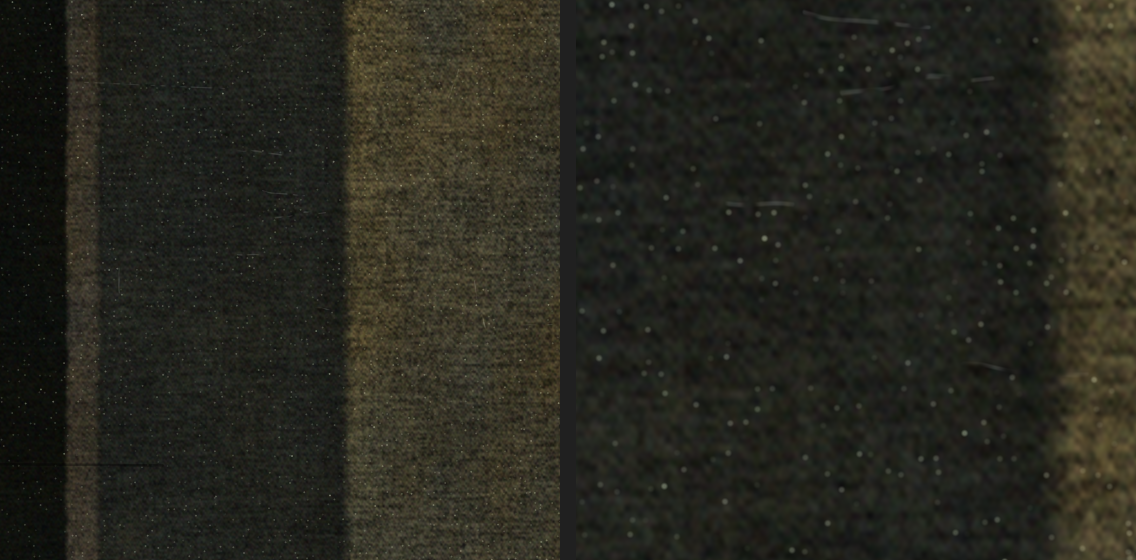
Left: the whole. Right: its middle third, enlarged.
Give the GLSL for this texture, as a three.js fragment shader.

```glsl
// Dark woven cloth with vertical bands: black, a narrow brown stripe,
// charcoal green, then wide olive brown. Soft band masks pick the dye;
// a fine twill, thread noise, lint and faint scratches give the worn surface.
varying vec2 vUv;

float hash(vec2 p) {
  vec3 q = fract(vec3(p.xyx) * 0.1031);
  q += dot(q, q.yzx + 33.33);
  return fract((q.x + q.y) * q.z);
}

float noise(vec2 p) {
  vec2 i = floor(p), f = fract(p);
  f = f * f * (3.0 - 2.0 * f);
  return mix(mix(hash(i), hash(i + vec2(1.0, 0.0)), f.x),
             mix(hash(i + vec2(0.0, 1.0)), hash(i + 1.0), f.x), f.y);
}

float fbm(vec2 p) {
  float sum = 0.0, amp = 0.5;
  for (int i = 0; i < 4; i++) {
    sum += amp * noise(p);
    p = p * 2.03 + 17.1;
    amp *= 0.5;
  }
  return sum;
}

float segment(vec2 p, vec2 a, vec2 b) {
  vec2 ap = p - a, ab = b - a;
  return length(ap - ab * clamp(dot(ap, ab) / dot(ab, ab), 0.0, 1.0));
}

// Small bright flecks of lint, scattered one per chosen cell
float lint(vec2 uv, float cells, float share) {
  vec2 p = uv * cells, id = floor(p);
  vec2 centre = 0.25 + 0.5 * vec2(hash(id + 3.7), hash(id + 71.3));
  float present = step(1.0 - share, hash(id + 19.9));
  float d = length(fract(p) - centre) / cells;
  return present * hash(id + 45.1) * (1.0 - smoothstep(0.0006, 0.0026, d));
}

void main() {
  vec2 uv = vUv;

  // Vertical dye bands with slightly wandering edges
  float x = uv.x + 0.006 * (noise(uv * vec2(30.0, 70.0)) - 0.5)
                 + 0.004 * (noise(vec2(3.0, uv.y * 6.0)) - 0.5);
  float stripe = smoothstep(0.114, 0.126, x) * (1.0 - smoothstep(0.168, 0.186, x));
  float charcoalBand = smoothstep(0.165, 0.19, x);
  float oliveBand = smoothstep(0.606, 0.634, x);
  float selvage = oliveBand * (1.0 - smoothstep(0.66, 0.74, x));

  vec3 black = vec3(0.053, 0.059, 0.043);
  vec3 charcoal = vec3(0.122, 0.128, 0.108);
  vec3 brown = vec3(0.215, 0.194, 0.150);
  vec3 olive = vec3(0.232, 0.218, 0.160);
  vec3 cloth = mix(black, charcoal, charcoalBand);
  cloth = mix(cloth, brown, stripe);
  cloth = mix(cloth, olive, oliveBand);
  cloth += selvage * vec3(0.026, 0.021, 0.006);
  cloth *= 1.0 - 0.12 * smoothstep(0.53, 0.61, x) * (1.0 - oliveBand);

  // Broad fading and a cool or rusty drift in the dye
  float fade = fbm(uv * vec2(5.0, 4.0) + 8.0) - 0.47;
  float tint = fbm(uv * vec2(9.0, 5.0) + 51.0) - 0.47;
  cloth *= 1.0 + 0.35 * fade;
  cloth += (0.02 + 0.06 * max(stripe, oliveBand)) * tint * vec3(1.0, 0.3, -0.7);

  // Twill, with weft and warp threads of uneven thickness
  float warpThreads = 190.0;
  vec2 bend = 0.7 * vec2(noise(uv * 24.0), noise(uv * 24.0 + 40.0));
  vec2 thread = uv * warpThreads + bend;
  float twill = sin(6.2832 * 0.5 * (thread.x + thread.y)) * 0.6
              + sin(6.2832 * thread.x) * sin(6.2832 * 0.5 * thread.y) * 0.4;
  float weft = noise(uv * vec2(14.0, 190.0)) - 0.5;
  float slub = noise(uv * vec2(45.0, 230.0) + 90.0) - 0.5;
  float warp = noise(uv * vec2(210.0, 20.0) + 30.0) - 0.5;
  float grain = noise(uv * 250.0 + 7.0) + noise(uv * 175.0 + 63.0) - 1.0;
  float weave = 0.10 * twill + 0.26 * weft + 0.26 * slub + 0.14 * warp + 0.42 * grain;
  cloth *= 1.0 + weave * mix(0.85, 1.0, oliveBand);
  vec3 fibre = vec3(noise(uv * 220.0 + 11.0), noise(uv * 220.0 + 87.0),
                    noise(uv * 220.0 + 143.0)) - 0.5;
  cloth += 0.028 * fibre;

  // Lint: many dim flecks and a few bright ones
  float flecks = 0.20 * lint(uv, 105.0, 0.22) + 0.34 * lint(uv + 0.37, 42.0, 0.09);
  cloth += flecks * vec3(0.95, 1.0, 0.88);

  // Faint hairline scratches, mostly near level and broken by the weave
  float scratches = 0.0;
  for (int i = 0; i < 14; i++) {
    float n = float(i);
    vec2 start = vec2(0.15 + 0.8 * hash(vec2(n, 2.3)), 0.35 + 0.63 * hash(vec2(n, 8.1)));
    float angle = 2.4 * pow(hash(vec2(n, 5.7)), 3.0) - 0.1;
    float reach = 0.02 + 0.09 * hash(vec2(n, 12.9));
    vec2 end = start + reach * vec2(cos(angle), sin(angle));
    vec2 wobble = 0.008 * (vec2(noise(uv * 35.0), noise(uv * 35.0 + 9.0)) - 0.5);
    scratches += 1.0 - smoothstep(0.0004, 0.0022, segment(uv + wobble, start, end));
  }
  float level = segment(uv, vec2(0.15, 0.853), vec2(0.40, 0.842));
  scratches += 0.8 * (1.0 - smoothstep(0.0004, 0.002, level));
  cloth += 0.10 * scratches * smoothstep(0.35, 0.75, noise(uv * 110.0));

  // Dark pulled weft across the left side
  float pull = segment(uv, vec2(0.0, 0.171), vec2(0.29, 0.169));
  cloth *= 1.0 - 0.38 * (1.0 - smoothstep(0.001, 0.0035, pull));

  gl_FragColor = vec4(clamp(cloth, 0.0, 1.0), 1.0);
}
```
